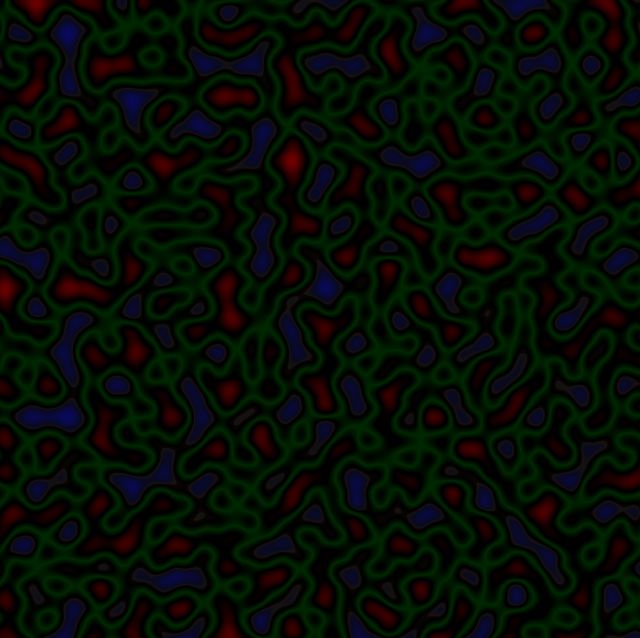
Give the GLSL for this pattern, as a Shadertoy shader.

```glsl
#define CELLS 20.0
#define GREEN_PEAK 0.158
#define GREEN_SLOPE 0.87
#define RED_START 0.24
#define RED_SLOPE 1.0
#define BLUE_START 0.26
#define BLUE_SLOPE 0.85
#define RIM_COLOR vec3(0.085, 0.07, 0.05)
#define CORE_COLOR vec3(0.035, 0.035, 0.05)
#define SHADE_COLOR vec3(0.03, 0.02, 0.01)

// Integer hash giving one unit gradient per lattice point
uvec2 scramble(uvec2 v) {
    v = v * 1664525u + 1013904223u;
    v.x += v.y * 1664525u;
    v.y += v.x * 1664525u;
    v ^= v >> 16u;
    v.x += v.y * 1664525u;
    v.y += v.x * 1664525u;
    return v ^ (v >> 16u);
}

vec2 latticeGradient(vec2 cell) {
    uvec2 bits = scramble(uvec2(ivec2(cell) + 512));
    return normalize(vec2(bits & 65535u) - 32767.5);
}

// Gradient noise with quintic blending, zero on every lattice point
float gradientNoise(vec2 p) {
    vec2 cell = floor(p);
    vec2 f = p - cell;
    vec2 w = f * f * f * (f * (f * 6.0 - 15.0) + 10.0);
    float value = 0.0;
    for (int j = 0; j < 2; j++) {
        for (int i = 0; i < 2; i++) {
            vec2 corner = vec2(i, j);
            vec2 weight = mix(1.0 - w, w, corner);
            value += weight.x * weight.y * dot(latticeGradient(cell + corner), f - corner);
        }
    }
    return value;
}

void mainImage(out vec4 fragColor, in vec2 fragCoord) {
    vec2 p = fragCoord / iResolution.x * CELLS + vec2(7.35, 3.6);
    float height = gradientNoise(p);
    float edge = max(fwidth(height), 0.001);

    // Green veins along the zero level, red in the hollows
    float green = max(GREEN_PEAK - GREEN_SLOPE * abs(height), 0.0);
    float red = max(-height - RED_START, 0.0) * RED_SLOPE;
    vec3 color = vec3(red, green, 0.0);

    // Faint warm shade leading up to the peaks
    color += SHADE_COLOR * smoothstep(0.17, BLUE_START, height);

    // Peaks with a crisp brown rim turning blue inside
    float rise = height - BLUE_START;
    vec3 peak = mix(RIM_COLOR, CORE_COLOR, smoothstep(0.0, 0.09, rise));
    peak.b += BLUE_SLOPE * max(rise, 0.0);
    color = mix(color, peak, smoothstep(-0.5 * edge, 0.5 * edge, rise));

    fragColor = vec4(color, 1.0);
}
```
